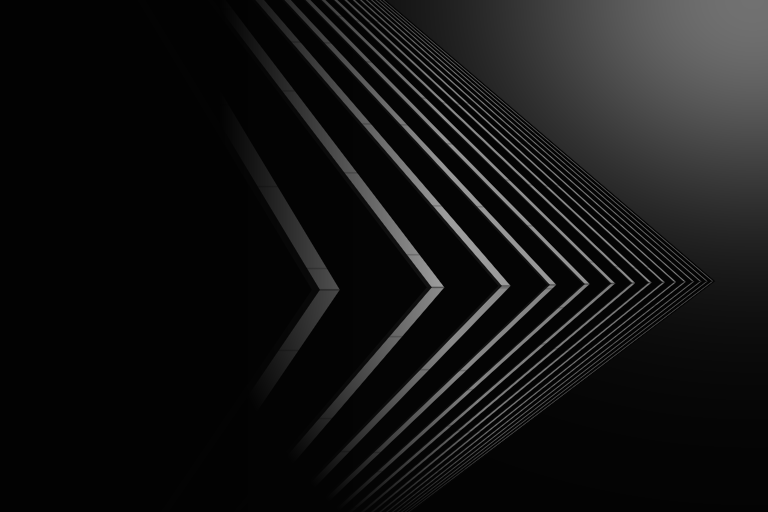
This background is drawn by a Shadertoy shader. Its source:

```glsl
// Nested metal chevrons receding to the right on black, with a soft grey
// glow in the upper right corner. Tips follow a perspective series, and each
// chevron is a box-filtered band whose arms fade out toward the left.

#define COUNT 15            // number of chevrons
#define VANISH_X 1.5726     // x the tips converge to
#define DEPTH_SCALE 3.136   // perspective strength
#define DEPTH_START 3.45    // depth of the nearest chevron
#define BAR_RATIO 0.19      // bar width relative to tip spacing
#define METAL 0.64          // brightness of a fully lit bar
#define GLOW 0.43           // peak of the corner glow

float hash(float n) { return fract(sin(n * 12.9898) * 43758.547); }

float tipX(float k) { return VANISH_X - DEPTH_SCALE / (k + DEPTH_START); }

// x: horizontal distance inside the outer edge, y: height above the tip,
// z: arm slope as run over rise
vec3 chevron(vec2 p, float k) {
    float tip = tipX(k);
    float along = tip - tipX(0.0);
    float dy = p.y - (0.434 + 0.023 * along);
    float slope = dy > 0.0 ? 0.602 + 0.781 * along : 0.68 + 0.874 * along;
    return vec3(tip - slope * abs(dy) - p.x, dy, slope);
}

// Share of a filter of half-width h around t that lies between a and b
float band(float t, float a, float b, float h) {
    return clamp((min(t + h, b) - max(t - h, a)) / (2.0 * h), 0.0, 1.0);
}

// Light on the bars: fades to the left, sooner on the lower arms
float barLight(vec2 p, float dy) {
    float drop = max(-dy, 0.0);
    float start = 0.418 + 1.15 * drop * drop;
    float lit = pow(clamp((p.x - start) / 0.45, 0.0, 1.0), 1.15);
    return lit * (dy < 0.0 ? 0.88 : 1.0);
}

float cornerGlow(vec2 p) {
    vec2 d = (p - vec2(1.47, 1.0)) / vec2(0.515, 0.42);
    return 0.012 + GLOW * exp(-dot(d, d));
}

void mainImage(out vec4 fragColor, in vec2 fragCoord) {
    vec2 p = fragCoord / iResolution.y;
    float px = 1.0 / iResolution.y;

    // Black interior against the glowing backdrop
    vec3 outer = chevron(p, float(COUNT - 1));
    float h = 0.5 * px * sqrt(1.0 + outer.z * outer.z);
    float inside = clamp(0.5 + 0.5 * (outer.x + 0.004) / h, 0.0, 1.0);
    float interior = 0.008 + 0.008 * smoothstep(0.3, 0.9, p.x);
    float shade = mix(cornerGlow(p), interior, inside);

    for (int i = 0; i < COUNT; i++) {
        float k = float(i);
        vec3 c = chevron(p, k);
        float width = BAR_RATIO * (tipX(k + 1.0) - tipX(k));
        float filterHalf = 0.5 * px * sqrt(1.0 + c.z * c.z);
        float light = barLight(p, c.y);

        // Thin joints across the bar and a mitre at the tip
        float joint = abs(fract(c.y / 0.16 + hash(k + 1.0)) - 0.5) * 0.16;
        float seam = 1.0 - 0.2 * (1.0 - smoothstep(0.0, px + 0.001, joint));
        seam *= 1.0 - 0.4 * (1.0 - smoothstep(0.0, px + 0.001, abs(c.y)));

        // Dark side wall, then the lit face
        float wall = band(c.x, width, 1.4 * width, filterHalf);
        float face = band(c.x, 0.0, width, filterHalf);
        float metal = METAL * light * seam * (1.0 - 0.35 * k / float(COUNT));
        shade = mix(shade, 0.012 + 0.06 * light, wall);
        shade = mix(shade, max(metal, interior), face);
    }

    fragColor = vec4(vec3(shade), 1.0);
}
```
